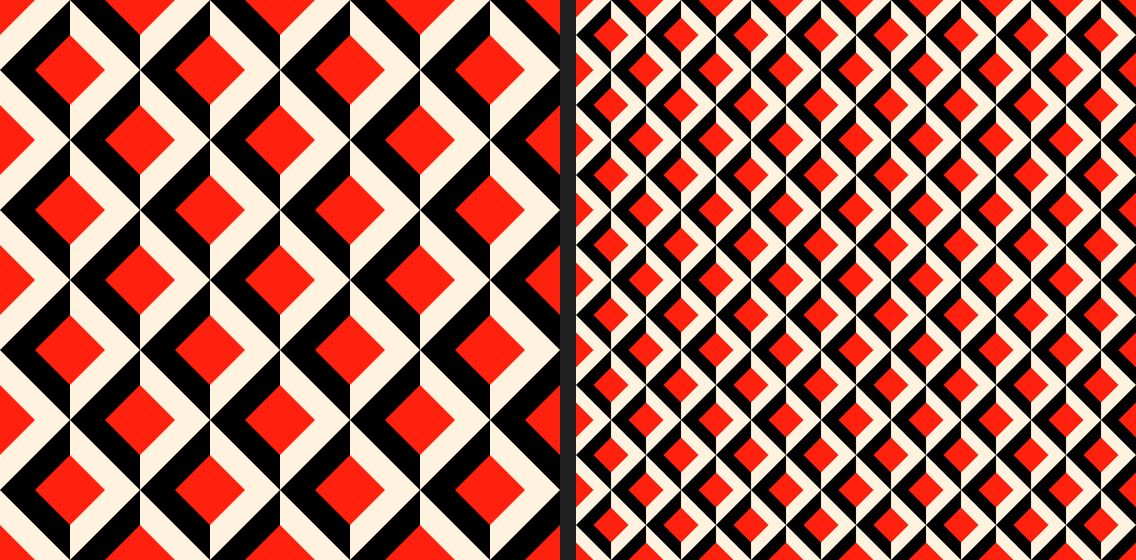
Left: one tile. Right: repeated 2 by 2.
Reproduce this pattern procedurally as a Shadertoy shader.

```glsl
#define REPEATS 4.0
#define CORE_SIZE 0.25
#define BLACK vec3(0.005, 0.0, 0.005)
#define CREAM vec3(1.0, 0.95, 0.87)
#define RED vec3(1.0, 0.13, 0.05)

// Antialiased sign: -1 outside, +1 inside, one pixel wide ramp
float softSign(float dist, float pixel) {
    return clamp(2.0 * dist / pixel, -1.0, 1.0);
}

void mainImage(out vec4 fragColor, in vec2 fragCoord) {
    vec2 cell = fragCoord / iResolution.xy * REPEATS;
    float pixel = REPEATS / min(iResolution.x, iResolution.y);

    // Diamonds sit on cell corners and cell centres
    vec2 q = cell - floor(cell + 0.5);
    vec2 a = abs(q);
    float border = (0.5 - a.x - a.y) * inversesqrt(2.0);

    // Tone flips at each vertical axis and at each diamond border
    float axis = sign(q.x) * min(a.x, 0.5 - a.x);
    float tone = softSign(axis, pixel) * softSign(border, pixel);
    vec3 color = mix(BLACK, CREAM, 0.5 + 0.5 * tone);

    // Red core, inset evenly from the diamond border
    float core = abs(border) - (0.5 - CORE_SIZE) * inversesqrt(2.0);
    color = mix(color, RED, 0.5 + 0.5 * softSign(core, pixel));

    fragColor = vec4(color, 1.0);
}
```
